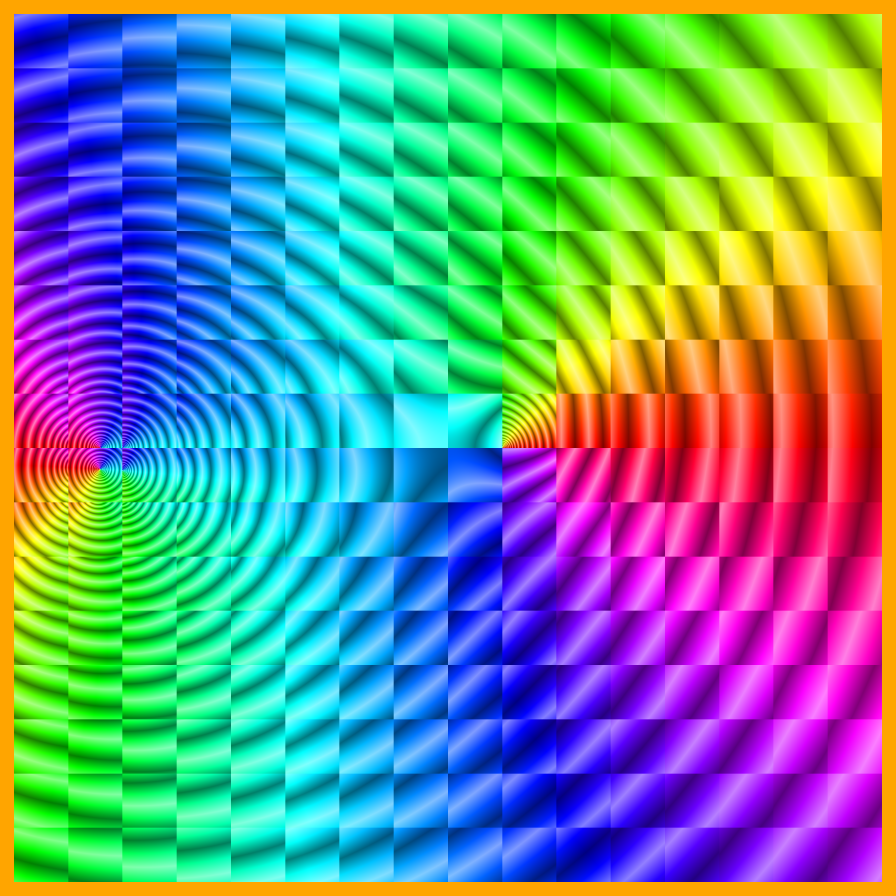
Write a WebGL 1 fragment shader that draws this background.

```glsl
precision highp float;

uniform vec2 u_resolution;

vec2 complexSquare(vec2 z) {
  return vec2(z.x * z.x - z.y * z.y, 2.0 * z.x * z.y);
}

vec3 hslColor(float hue, float lightness) {
  vec3 pure = clamp(abs(mod(hue * 6.0 + vec3(0.0, 4.0, 2.0), 6.0) - 3.0) - 1.0, 0.0, 1.0);
  return lightness + (pure - 0.5) * (1.0 - abs(2.0 * lightness - 1.0));
}

// Hue follows the argument, lightness zigzags with the log of the modulus
vec3 domainColor(vec2 w) {
  float hue = atan(w.y, w.x) / 6.283185;
  float phase = fract(4.0 * log(max(length(w), 1e-5)));
  float ridge = 1.0 - abs(2.0 * phase - 1.0);
  return hslColor(hue, mix(0.25, 0.75, ridge));
}

vec3 scene(vec2 uv) {
  vec2 centered = uv - 0.5;
  // Orange frame around a 16 by 16 field of unit cells
  if (max(abs(centered.x), abs(centered.y)) > 31.0 / 64.0) {
    return vec3(1.0, 0.647, 0.0);
  }
  // The floored linear term breaks the quadratic into cells
  vec2 z = centered * 512.0 / 31.0;
  vec2 value = complexSquare(z) + 5.0 * floor(z) - vec2(6.0, 0.0);
  return domainColor(value);
}

void main() {
  // Average a 3 by 3 grid of samples for smooth edges
  vec3 color = vec3(0.0);
  for (int j = 0; j < 3; j++) {
    for (int i = 0; i < 3; i++) {
      vec2 offset = (vec2(float(i), float(j)) - 1.0) / 3.0;
      color += scene((gl_FragCoord.xy + offset) / u_resolution);
    }
  }
  gl_FragColor = vec4(color / 9.0, 1.0);
}
```
